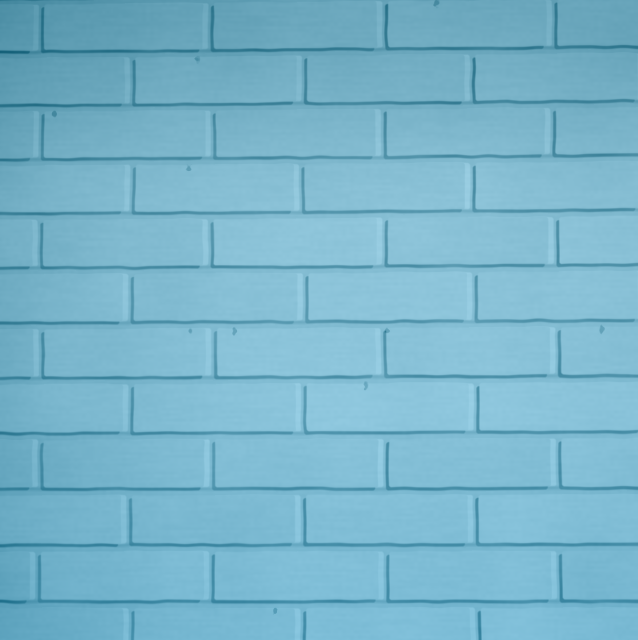
A WebGL 1 fragment shader for this texture:

```glsl
precision highp float;
// Painted pale-blue brick wall in running bond, lit from the upper right.
uniform vec2 u_resolution;

#define BRICK_PITCH 0.2663
#define ROW_HEIGHT 0.0861
#define EVEN_OFFSET 0.063
#define ODD_OFFSET 0.205
#define SIDE_JOINT 0.0105
#define BED_JOINT 0.0055
#define SHADOW_WIDTH 0.0046
#define EDGE_BLUR 0.0016
#define JOINT_JITTER 0.028
#define CHIP_CHANCE 0.2
#define DEEP_PAINT vec3(0.24, 0.51, 0.60)
#define PALE_PAINT vec3(0.56, 0.77, 0.85)

float hash(vec2 p) {
  vec3 q = fract(p.xyx * vec3(0.1031, 0.1030, 0.0973));
  q += dot(q, q.yzx + 33.33);
  return fract((q.x + q.y) * q.z);
}

float noise(vec2 p) {
  vec2 i = floor(p);
  vec2 f = fract(p);
  f = f * f * (3.0 - 2.0 * f);
  float below = mix(hash(i), hash(i + vec2(1.0, 0.0)), f.x);
  float above = mix(hash(i + vec2(0.0, 1.0)), hash(i + 1.0), f.x);
  return mix(below, above, f.y);
}

// Position of a vertical joint, in brick pitches.
float jointAt(float index, float row) {
  return index + (hash(vec2(index + 17.0, row + 5.0)) - 0.5) * JOINT_JITTER;
}

// Soft coverage of a rounded rectangle.
float brickMask(vec2 p, vec2 minCorner, vec2 maxCorner) {
  float radius = 0.004;
  vec2 q = abs(p - 0.5 * (minCorner + maxCorner)) - 0.5 * (maxCorner - minCorner) + radius;
  float d = length(max(q, 0.0)) + min(max(q.x, q.y), 0.0) - radius;
  float blur = max(EDGE_BLUR, 0.8 / u_resolution.y);
  return 1.0 - smoothstep(-blur, blur, d);
}

// Paint brightness: dim at the top and left, slight falloff elsewhere.
float wallLight(vec2 p) {
  float left = 1.0 - clamp(p.x, 0.0, 1.0);
  return 1.0 - 0.43 * (1.0 - smoothstep(0.0, 0.35, p.y))
    - 0.38 * left * left * left * left
    - 0.12 * smoothstep(0.6, 1.0, p.y)
    - 0.08 * smoothstep(0.75, 1.0, p.x);
}

void main() {
  // p.y runs downward from the top edge.
  vec2 p = gl_FragCoord.xy / u_resolution.y;
  p.y = 1.0 - p.y;

  // Slight perspective and uneven edges.
  vec2 w = p;
  w.x = 0.33 + (p.x - 0.33) * (1.0 - 0.02 * p.y);
  w.y += 0.009 * (p.x - 0.25) * (1.0 - p.y);
  w += (vec2(noise(p * 38.0), noise(p * 38.0 + 71.0)) - 0.5) * 0.0022;

  // Row and brick lookup.
  float drop = w.y - 0.0794;
  float course = 0.95 + 11.935 * drop - 0.366 * drop * drop;
  float row = floor(course);
  float offset = mix(EVEN_OFFSET, ODD_OFFSET, mod(row, 2.0));
  float across = (w.x - offset) / BRICK_PITCH;
  float index = floor(across);
  if (across < jointAt(index, row)) index -= 1.0;
  else if (across > jointAt(index + 1.0, row)) index += 1.0;
  float start = jointAt(index, row);
  float cellWidth = (jointAt(index + 1.0, row) - start) * BRICK_PITCH;
  vec2 cell = vec2((across - start) * BRICK_PITCH,
                   (1.0 - fract(course)) * ROW_HEIGHT);
  vec2 id = vec2(index + 31.0, row + 11.0);

  // Brick face, the shadow at its left and foot, the lit joint at its right.
  vec2 minCorner = vec2(0.002 + SHADOW_WIDTH);
  vec2 maxCorner = vec2(cellWidth - SIDE_JOINT, ROW_HEIGHT - BED_JOINT);
  float face = brickMask(cell, minCorner, maxCorner);
  float shadowMask = brickMask(cell + SHADOW_WIDTH, minCorner, maxCorner);
  float glowMask = brickMask(cell - vec2(0.0085, 0.0), minCorner, maxCorner);
  float shadow = shadowMask * (1.0 - face);
  float jointGlow = glowMask * (1.0 - face) * step(0.5 * cellWidth, cell.x);
  float bedDistance = (cell.y - 0.0042) / 0.003;
  float bed = exp(-bedDistance * bedDistance);
  float sideFade = mix(0.7, 1.0, smoothstep(0.1, 0.7, p.x));
  float depth = mix(sideFade, 0.95, bed) * mix(0.75, 1.05, noise(p * 17.0));

  // Sparse chips along the top edge of some bricks.
  vec2 chipCentre = vec2(mix(minCorner.x, maxCorner.x, hash(id + 3.7)), maxCorner.y - 0.004);
  vec2 chipOffset = (cell - chipCentre) * vec2(1.0, 0.7);
  float chipSize = 0.002 + 0.004 * noise(p * 230.0);
  float chip = 1.0 - smoothstep(chipSize - 0.002, chipSize + 0.001, length(chipOffset));
  chip *= step(hash(id + 9.1), CHIP_CHANCE);

  // Brightness of the paint with brushed streaks and mottling.
  float tone = wallLight(p);
  tone += face * (hash(id) - 0.5) * 0.07;
  tone += (noise(p * vec2(30.0, 230.0)) - 0.5) * 0.05;
  tone += (noise(p * 11.0) - 0.5) * 0.07 + (noise(p * 160.0) - 0.5) * 0.04;
  tone -= 0.10 * (1.0 - face) * (1.0 - jointGlow);
  tone += 0.13 * jointGlow * (1.0 - bed);
  tone -= 0.72 * shadow * depth + 0.22 * bed * (1.0 - shadow);
  tone -= 0.45 * chip;

  vec3 colour = mix(DEEP_PAINT, PALE_PAINT, tone);
  colour += p.y * p.y * vec3(-0.035, 0.0, 0.02);
  gl_FragColor = vec4(clamp(colour, 0.0, 1.0), 1.0);
}
```
